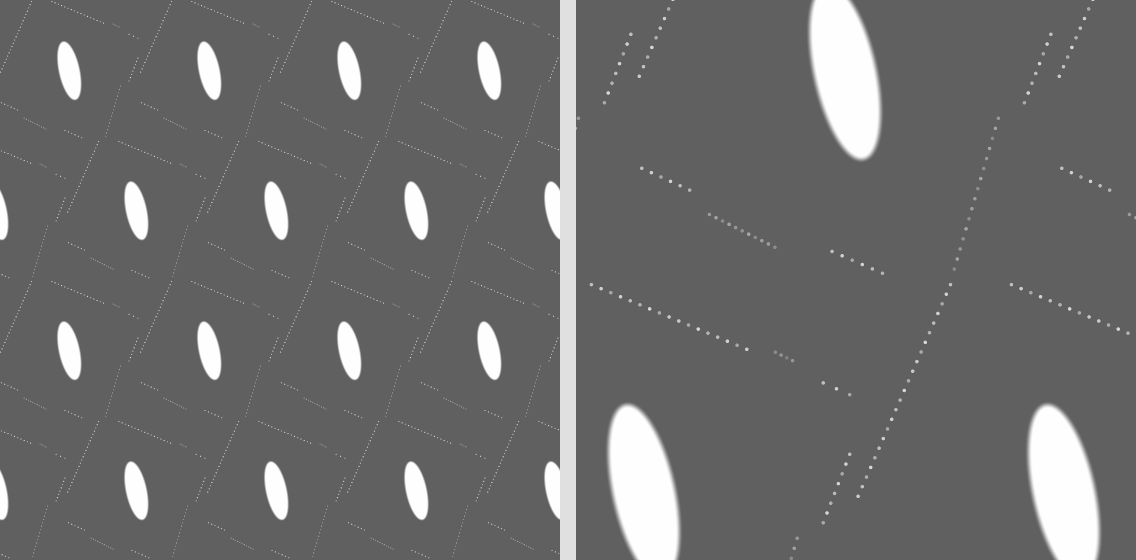
Left, the full canvas; right, a detail of the centre.
A Shadertoy shader for this pattern:

```glsl
// Distance to a slim ellipse with the given half axes
float ellipseDistance(vec2 p, vec2 halfAxes) {
    float k = length(p / halfAxes);
    float slope = length(p / (halfAxes * halfAxes));
    return k * (k - 1.0) / max(slope, 0.001);
}

// Row of fine dots from a to b, with uneven brightness
float dottedLine(vec2 p, vec2 a, vec2 b, float pitch, float strength, float pixel) {
    vec2 span = b - a;
    float count = max(1.0, floor(length(span) / pitch));
    float i = clamp(round(dot(p - a, span) / dot(span, span) * count), 0.0, count);
    float d = length(p - a - span * i / count);
    float glow = strength * (0.8 + 0.2 * sin(i * 2.4));
    return glow * clamp((0.0042 - d) / (0.85 * pixel) + 0.5, 0.0, 1.0);
}

void mainImage(out vec4 fragColor, in vec2 fragCoord) {
    // Four by four cells, every other row shifted
    vec2 grid = 4.0 * fragCoord / iResolution.xy + 0.005;
    float pixel = 4.0 / min(iResolution.x, iResolution.y);
    grid.x -= 0.479 * (1.0 - mod(floor(grid.y), 2.0));
    vec2 p = fract(grid) - 0.5;

    // Broken shallow lines above and below the ellipse
    float dots = dottedLine(p, vec2(-0.125, 0.494), vec2(0.245, 0.340), 0.0245, 0.75, pixel);
    dots = max(dots, dottedLine(p, vec2(0.313, 0.333), vec2(0.354, 0.313), 0.013, 0.35, pixel));
    dots = max(dots, dottedLine(p, vec2(0.427, 0.260), vec2(0.490, 0.232), 0.0245, 0.75, pixel));
    dots = max(dots, dottedLine(p, vec2(-0.484, -0.229), vec2(-0.370, -0.281), 0.0245, 0.75, pixel));
    dots = max(dots, dottedLine(p, vec2(-0.323, -0.339), vec2(-0.167, -0.417), 0.016, 0.45, pixel));
    dots = max(dots, dottedLine(p, vec2(-0.031, -0.427), vec2(0.089, -0.479), 0.0245, 0.75, pixel));

    // Steep lines between neighbouring ellipses
    dots = max(dots, dottedLine(p, vec2(-0.270, 0.494), vec2(-0.490, -0.010), 0.0245, 0.75, pixel));
    dots = max(dots, dottedLine(p, vec2(0.490, 0.090), vec2(0.427, -0.073), 0.0245, 0.75, pixel));
    dots = max(dots, dottedLine(p, vec2(0.365, -0.110), vec2(0.260, -0.469), 0.0245, 0.45, pixel));

    // Leaning white ellipse
    vec2 axis = vec2(cos(0.21), sin(0.21));
    vec2 leaning = vec2(dot(p, axis), dot(p, vec2(-axis.y, axis.x)));
    float d = ellipseDistance(leaning, vec2(0.0735, 0.212));
    float soft = max(0.009, pixel);
    float fill = 1.0 - smoothstep(-soft, soft, d);

    vec3 color = mix(vec3(0.378), vec3(0.995), max(dots, fill));
    fragColor = vec4(color, 1.0);
}
```
